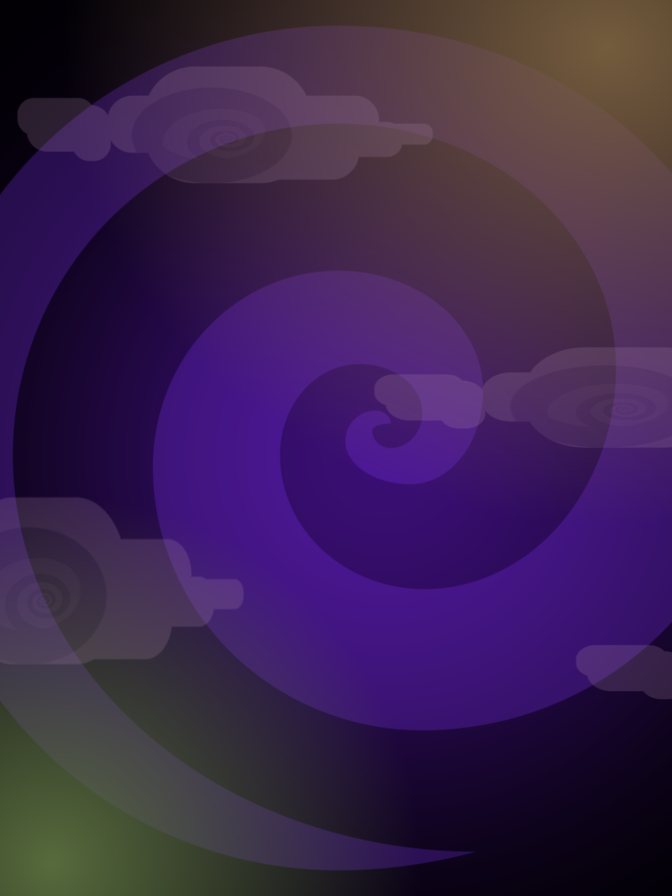
Reproduce this background procedurally as a Shadertoy shader.

```glsl
// Draws a violet spiral on a dark sky with warm and green glows and swirled clouds.

// Turning points of the closed spiral outline: top/bottom at even, left/right at odd indices
const vec2 TURNS[23] = vec2[23](
    vec2(2.90, 7.46), vec2(-.72, 3.83), vec2(2.90, .22), vec2(6.50, 3.45),
    vec2(3.62, 6.26), vec2(1.31, 4.00), vec2(2.90, 2.32), vec2(4.14, 3.35),
    vec2(3.52, 4.15), vec2(2.96, 3.78), vec2(3.22, 3.52), vec2(3.35, 3.63),
    vec2(3.35, 3.63), vec2(3.19, 3.69), vec2(3.35, 3.84), vec2(3.62, 3.54),
    vec2(3.08, 3.12), vec2(2.40, 3.90), vec2(3.64, 5.05), vec2(5.28, 3.15),
    vec2(2.90, 1.06), vec2(.11, 3.90), vec2(4.08, 7.30));

// Cloud lobes: centre and half size, relative to the swirl
const vec4 LOBES[9] = vec4[9](
    vec4(-1.47, -.19, .33, .16), vec4(-1.36, -.09, .36, .20),
    vec4(-1.165, 0., .165, .19), vec4(-.54, -.125, .49, .245),
    vec4(0., -.12, .72, .50), vec4(.675, -.13, .625, .24),
    vec4(.55, .08, .58, .27), vec4(1.20, .005, .30, .15),
    vec4(1.45, -.04, .31, .09));

// Signed distance to the spiral, joined from quarter ellipses
float spiralDistance(vec2 p) {
    float dist = 9.0;
    bool inside = false;
    for (int i = 0; i < 22; i++) {
        vec2 a = TURNS[i], b = TURNS[i + 1];
        vec2 v = i % 2 == 0 ? a : b;
        vec2 h = i % 2 == 0 ? b : a;
        vec2 centre = vec2(v.x, h.y);
        vec2 radii = vec2(h.x - v.x, v.y - h.y);
        if (abs(radii.x) < .001 || abs(radii.y) < .001) continue;
        vec2 q = (p - centre) / radii;
        if ((a.y > p.y) != (b.y > p.y)
            && p.x < centre.x + radii.x * sqrt(max(0.0, 1.0 - q.y * q.y)))
            inside = !inside;
        if (q.x >= 0.0 && q.y >= 0.0) {
            float g = length(q);
            dist = min(dist, abs(g - 1.0) * g / max(length(q / radii), .001));
        }
    }
    // Parabolic underside of the pointed tail
    if (p.y > 7.30 && p.y < 7.46 && p.x < 2.9 + 1.18 * sqrt((7.46 - p.y) / .16))
        inside = !inside;
    if (p.x > 2.9 && p.x < 4.08) {
        float t = (p.x - 2.9) / 1.18;
        dist = min(dist, abs(p.y - 7.46 + .16 * t * t));
    }
    return inside ? -dist : dist;
}

float roundedBox(vec2 p, vec2 halfSize) {
    float radius = .88 * min(halfSize.x, halfSize.y);
    vec2 q = abs(p) - halfSize + radius;
    return length(max(q, 0.0)) + min(max(q.x, q.y), 0.0) - radius;
}

float ellipseMask(vec2 p, vec2 radii, float px) {
    return smoothstep(px, -px, (length(p / radii) - 1.0) * radii.y);
}

// Cloud opacity, with a darker oval holding a paler spiral arm
float cloud(vec2 p, vec2 centre, vec2 scale, float px) {
    vec2 q = (p - centre) / scale;
    float dist = 9.0;
    for (int i = 0; i < 9; i++)
        dist = min(dist, roundedBox(q - LOBES[i].xy, LOBES[i].zw));
    float body = smoothstep(px, -px, dist);
    float oval = ellipseMask(q - vec2(-.135, -.03), vec2(.685, .41), px);
    float core = ellipseMask(q - vec2(-.15, -.06), vec2(.47, .24), px);
    vec2 s = q * vec2(1.0, 1.75);
    float r = max(length(s), .01);
    float turn = fract(log2(r) / 1.2 + atan(s.y, s.x) / 6.2832);
    float soft = min(px / r, .2);
    float arm = smoothstep(.28 + soft, .28 - soft, abs(turn - .5));
    return body * (.23 - .09 * oval + .05 * core * arm);
}

void mainImage(out vec4 fragColor, in vec2 fragCoord) {
    // Canvas spans 5.76 by 7.68 units, y pointing down
    vec2 p = fragCoord / iResolution.xy * vec2(5.76, 7.68);
    p.y = 7.68 - p.y;
    float px = 5.76 / iResolution.x;

    // Violet halo and spiral
    float halo = smoothstep(4.9, 0.0, length(p - vec2(3.3, 3.9)));
    vec3 color = mix(vec3(.008, 0.0, .02), vec3(.225, .055, .45), halo);
    float spiral = smoothstep(px, -px, spiralDistance(p));
    color = mix(color, vec3(.52, .20, 1.0), .25 * spiral);

    // Corner glows
    float amber = 1.0 - length((p - vec2(5.2, .4)) * vec2(.88, 1.0)) / 4.1;
    color = mix(color, vec3(.48, .38, .25), .94 * max(amber, 0.0));
    float green = 1.0 - length(p - vec2(.45, 7.4)) / 3.15;
    color = mix(color, vec3(.36, .44, .25), .95 * max(green, 0.0));

    // Clouds
    vec3 mist = vec3(.65, .51, .64);
    color = mix(color, mist, cloud(p, vec2(1.95, 1.19), vec2(1.0), px));
    color = mix(color, mist, cloud(p, vec2(5.35, 3.51), vec2(1.19, .86), px));
    color = mix(color, mist, cloud(p, vec2(.38, 5.15), vec2(.97, 1.43), px));
    color = mix(color, mist, cloud(p, vec2(7.08, 5.83), vec2(1.19, .86), px));
    fragColor = vec4(color, 1.0);
}
```
